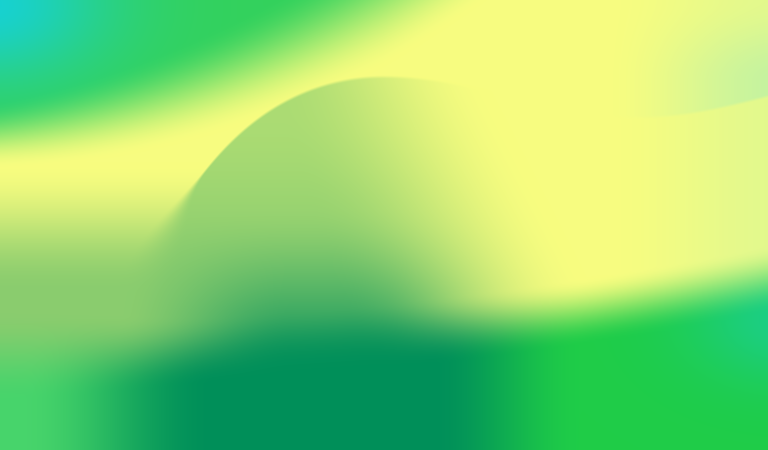
A Shadertoy shader for this background:

```glsl
#define YELLOW vec3(0.97, 0.99, 0.50)
#define PALE vec3(0.76, 0.95, 0.63)
#define CYAN vec3(0.09, 0.82, 0.82)
#define LEAF vec3(0.20, 0.82, 0.36)
#define VIVID vec3(0.12, 0.80, 0.28)
#define MINT vec3(0.28, 0.83, 0.42)
#define SAGE vec3(0.54, 0.80, 0.43)
#define LIME vec3(0.67, 0.86, 0.45)
#define DEEP vec3(0.00, 0.56, 0.35)
#define CREST vec2(0.50, 0.171)
#define EDGE_SOFTNESS 0.005

// Round soft spot, 1 at its centre
float glow(vec2 p, vec2 centre, vec2 radius) {
    vec2 d = (p - centre) / radius;
    return exp(-dot(d, d));
}

// Plateau between two soft flanks
float plateau(float x, vec2 rise, vec2 fall) {
    return smoothstep(rise.x, rise.y, x) * (1.0 - smoothstep(fall.x, fall.y, x));
}

// Depth of the hill outline: steep on the left, a gentle wave on the right
float hillEdge(float x) {
    float d = x - CREST.x;
    float steep = d * d * (3.1 + 14.0 * d * d);
    float wave = 0.045 * (1.0 - cos(d * 9.52));
    return CREST.y + (d < 0.0 ? steep : wave);
}

// Green upper corner with a cyan glow
vec3 addCorner(vec3 col, vec2 p) {
    float border = 0.30 - 0.2 * p.x - 0.8 * p.x * p.x;
    float width = mix(0.075, 0.15, min(2.0 * p.x, 1.0));
    vec3 corner = mix(LEAF, CYAN, glow(p, vec2(-0.02, 0.01), vec2(0.16, 0.17)));
    return mix(col, corner, smoothstep(-width, width, border - p.y));
}

// Translucent hill that darkens downwards and dissolves to the right
vec3 addHill(vec3 col, vec2 p, float depth) {
    float softness = mix(EDGE_SOFTNESS, 0.13, smoothstep(0.38, 0.62, p.y));
    float inside = smoothstep(-softness, softness, depth);
    float fade = 1.0 - smoothstep(0.32 + 0.18 * p.y, 0.58 + 0.30 * p.y, p.x);
    vec3 hill = mix(LIME, SAGE, smoothstep(0.25, 0.65, p.y));
    float shadow = smoothstep(0.46, 0.90, p.y)
                 * plateau(p.x, vec2(0.15, 0.38), vec2(0.50, 0.78));
    return mix(col, mix(hill, DEEP, shadow), inside * fade);
}

// Green ground with a deep pool in the middle
vec3 addGround(vec3 col, vec2 p) {
    float border = 0.79 - 0.17 * p.x * p.x;
    float width = mix(0.10, 0.075, smoothstep(0.0, 0.3, p.x));
    vec3 ground = mix(MINT, VIVID, smoothstep(0.0, 0.6, p.x));
    ground = mix(ground, DEEP, plateau(p.x, vec2(0.03, 0.28), vec2(0.56, 0.76)));
    ground = mix(ground, CYAN, 0.45 * glow(p, vec2(1.03, 0.71), vec2(0.13, 0.14)));
    return mix(col, ground, smoothstep(-width, width, p.y - border));
}

void mainImage(out vec4 fragColor, in vec2 fragCoord) {
    // Canvas units, with depth measured from the top
    vec2 p = fragCoord / iResolution.xy;
    p.y = 1.0 - p.y;
    float depth = p.y - hillEdge(p.x);

    // Pale haze at the right, stronger above the wave
    float above = 1.0 - smoothstep(-EDGE_SOFTNESS, EDGE_SOFTNESS, depth);
    float haze = smoothstep(0.78, 1.02, p.x)
               * mix(0.4, 0.4 + 0.55 * smoothstep(0.0, 0.18, p.y), above);
    vec3 col = mix(YELLOW, PALE, haze);

    // Muted sheet at the left
    float sheet = smoothstep(0.36, 0.65, p.y) * (1.0 - smoothstep(0.25, 0.55, p.x));
    col = mix(col, SAGE, sheet);

    col = addCorner(col, p);
    col = addHill(col, p, depth);
    col = addGround(col, p);
    fragColor = vec4(col, 1.0);
}
```
